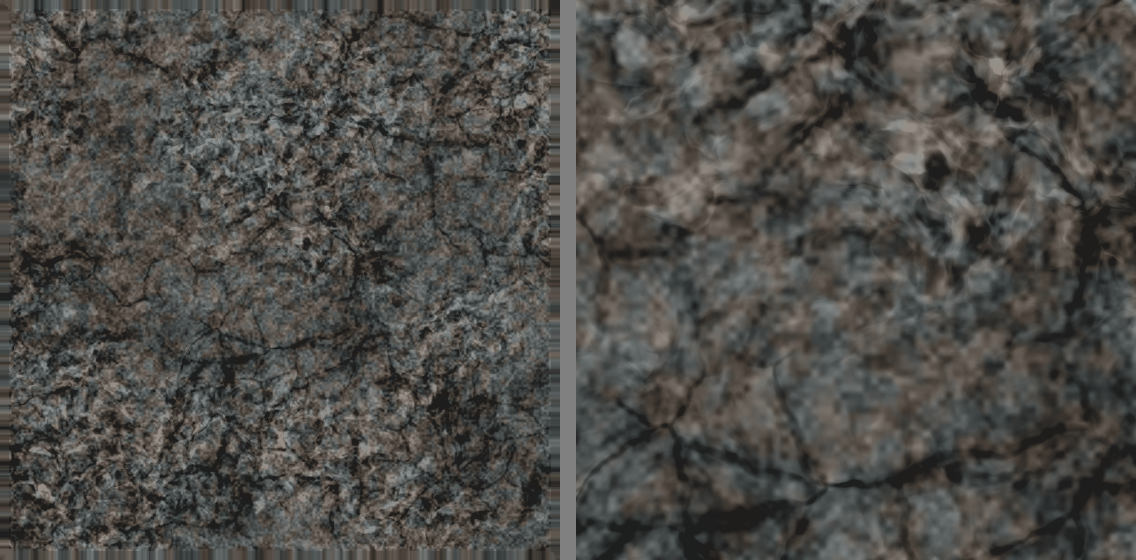
Left, the full canvas; right, a detail of the centre.
A WebGL 1 fragment shader for this texture:

```glsl
precision highp float;
// Dark weathered rock: cracked slabs, crushed rubble, pale chips and a smeared rim.
uniform vec2 u_resolution;

const float RIM_WIDTH = 0.017;
const vec3 COOL_TINT = vec3(-0.015, 0.006, 0.005);
const vec3 WARM_TINT = vec3(0.028, -0.003, -0.033);

float hash(vec2 cell) {
  vec3 h = fract(vec3(cell.xyx) * 0.1031);
  h += dot(h, h.yzx + 33.33);
  return fract((h.x + h.y) * h.z);
}

vec2 hash2(vec2 cell) {
  return vec2(hash(cell), hash(cell + vec2(57.3, 113.7)));
}

float noise(vec2 p) {
  vec2 i = floor(p);
  vec2 f = fract(p);
  f = f * f * (3.0 - 2.0 * f);
  float low = mix(hash(i), hash(i + vec2(1.0, 0.0)), f.x);
  float high = mix(hash(i + vec2(0.0, 1.0)), hash(i + vec2(1.0)), f.x);
  return mix(low, high, f.y);
}

// Layered noise, centred on zero.
float fbm(vec2 p) {
  float sum = 0.0;
  float weight = 0.5;
  for (int i = 0; i < 5; i++) {
    sum += weight * (noise(p) - 0.5);
    p = mat2(1.6, 1.2, -1.2, 1.6) * p + 7.3;
    weight *= 0.5;
  }
  return sum;
}

vec2 warp(vec2 p, float scale, float amount) {
  return p + amount * vec2(fbm(p * scale + 3.1), fbm(p * scale + 41.7));
}

// Voronoi cells: x = distance to the nearest border, y = random cell value.
vec2 cells(vec2 p) {
  vec2 base = floor(p);
  vec2 f = fract(p);
  vec2 nearest = vec2(0.0);
  vec2 nearestCell = vec2(0.0);
  float best = 8.0;
  for (int y = -1; y <= 1; y++) {
    for (int x = -1; x <= 1; x++) {
      vec2 offset = vec2(float(x), float(y));
      vec2 away = offset + hash2(base + offset) - f;
      float d = dot(away, away);
      if (d < best) {
        best = d;
        nearest = away;
        nearestCell = base + offset;
      }
    }
  }
  float border = 8.0;
  for (int y = -1; y <= 1; y++) {
    for (int x = -1; x <= 1; x++) {
      vec2 offset = vec2(float(x), float(y));
      vec2 away = offset + hash2(base + offset) - f;
      vec2 gap = away - nearest;
      if (dot(gap, gap) > 0.0001)
        border = min(border, dot(0.5 * (away + nearest), normalize(gap)));
    }
  }
  return vec2(border, hash(nearestCell + 19.7));
}

// Broken crack line of uneven width with a soft dark shoulder.
float crack(vec2 p, float scale, float width, float cover) {
  float border = cells(p * scale).x / scale;
  float presence = smoothstep(-0.07, 0.12, fbm(p * 8.0 + scale) + cover);
  float w = width * (0.2 + 1.5 * noise(p * 38.0 + scale));
  float core = 1.0 - smoothstep(0.3 * w, w + 0.0015, border);
  float shoulder = 1.0 - smoothstep(0.0, 5.0 * w, border);
  return presence * (0.65 * core + 0.35 * shoulder);
}

float rockTone(vec2 p) {
  vec2 bent = warp(p, 11.0, 0.055);
  vec2 rough = warp(bent, 42.0, 0.024);
  float rubble = smoothstep(-0.14, 0.10, fbm(p * 5.0 + 11.0));
  float tone = 0.341 + 0.13 * fbm(p * 5.0 + 27.0);

  // Slab grain and slanted relief
  float relief = fbm(rough * 44.0) - fbm(rough * 44.0 + vec2(0.4, -0.5));
  tone += mix(0.22, 0.46, rubble) * relief;
  tone += mix(0.13, 0.21, rubble) * (noise(rough * 125.0) - 0.5);
  tone += mix(0.17, 0.23, rubble) * (noise(p * 225.0) - 0.5);

  // Angular fragments and pale chips
  vec2 shard = cells(rough * vec2(56.0, 70.0));
  tone += rubble * (0.21 * (shard.y - 0.5) * smoothstep(0.0, 0.14, shard.x) - 0.006);
  vec2 chip = cells(rough * 36.0 + 5.0);
  float pale = smoothstep(0.92, 0.96, chip.y) * smoothstep(0.04, 0.2, chip.x);
  tone += 0.12 * pale * smoothstep(-0.05, 0.1, fbm(p * 7.0 + 61.0));

  // Hollows and cracks
  float hollow = smoothstep(0.05, 0.21, fbm(bent * 7.5 + 83.0) + 0.4 * fbm(rough * 36.0));
  tone -= 0.095 * hollow;
  vec2 jagged = warp(bent, 32.0, 0.014);
  tone -= 0.16 * crack(jagged, 5.2, 0.0046, 0.04);
  tone -= 0.14 * crack(jagged, 13.0, 0.0030, 0.0);
  return tone;
}

void main() {
  vec2 uv = gl_FragCoord.xy / u_resolution;
  vec2 inner = clamp(uv, RIM_WIDTH, 1.0 - RIM_WIDTH);
  float tone = rockTone(inner);

  // Rim: edge grain pulled outward in short bars
  vec2 sides = min(uv, 1.0 - uv);
  float along = sides.x < sides.y ? uv.y : uv.x;
  float rim = 1.0 - smoothstep(RIM_WIDTH - 0.002, RIM_WIDTH, min(sides.x, sides.y));
  float bar = noise(vec2(along * 75.0, dot(floor(uv * 2.0), vec2(3.0, 7.0))));
  tone = mix(tone, 0.6 * tone + 0.11 + 0.12 * (bar - 0.5), rim);

  // Mineral tint, mostly a fine mottle
  float mottle = 0.4 * fbm(inner * 9.0 + 131.0) + 0.8 * fbm(inner * 60.0 + 17.0);
  float warmth = smoothstep(-0.14, 0.15, mottle);
  tone = clamp(tone, 0.115, 0.56);
  vec3 tint = mix(COOL_TINT, WARM_TINT, warmth) * smoothstep(0.06, 0.27, tone);
  gl_FragColor = vec4(tone + tint, 1.0);
}
```
